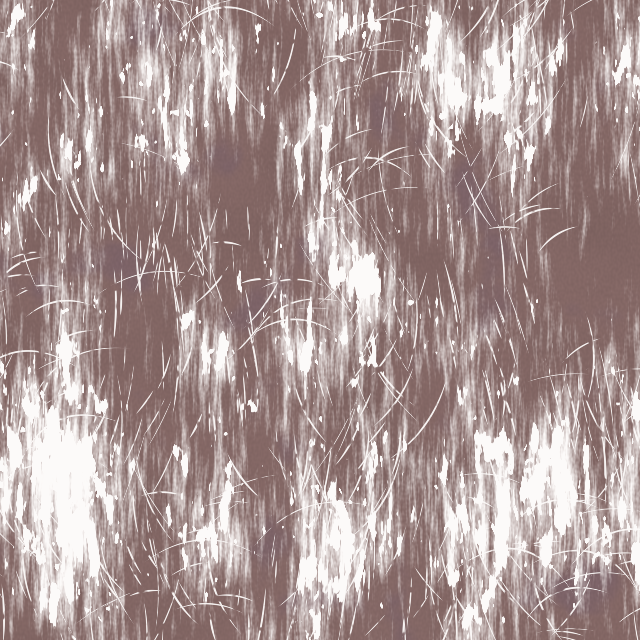
A WebGL 2 fragment shader for this texture:

```glsl
#version 300 es
precision highp float;
// Worn mauve paint with vertical streaks, white chips and clustered curved scratches.

#define PAINT vec3(0.51, 0.40, 0.39)
#define BARE vec3(0.99, 0.98, 0.975)
#define STAIN vec3(0.45, 0.36, 0.39)
#define WEAR_SCALE vec2(7.5, 3.2)
#define STREAK_SCALE vec2(75.0, 6.0)
#define CHIP_SCALE vec2(44.0, 15.0)
#define CHIP_LEVEL 0.62
#define HAZE_RANGE vec2(-0.33, 1.12)
#define SCRATCH_WIDTH 0.0012
#define SCRATCHES_PER_CELL 6

uniform vec2 u_resolution;
out vec4 fragColor;

vec2 hash2(vec2 p) {
  vec3 q = fract(vec3(p.xyx) * vec3(0.1031, 0.1030, 0.0973));
  q += dot(q, q.yzx + 33.33);
  return fract((q.xx + q.yz) * q.zy);
}

float cornerSlope(vec2 cell, vec2 offset) {
  float a = 6.2832 * hash2(cell).x;
  return dot(vec2(cos(a), sin(a)), offset);
}

// Gradient noise, roughly -1 to 1
float noise(vec2 p) {
  vec2 i = floor(p), f = p - i;
  vec2 u = f * f * f * (f * (f * 6.0 - 15.0) + 10.0);
  vec2 e = vec2(1.0, 0.0);
  float low = mix(cornerSlope(i, f), cornerSlope(i + e, f - e), u.x);
  float high = mix(cornerSlope(i + e.yx, f - e.yx), cornerSlope(i + 1.0, f - 1.0), u.x);
  return 1.5 * mix(low, high, u.y);
}

float fbm(vec2 p) {
  float sum = 0.0, gain = 0.85;
  for (int i = 0; i < 4; i++) {
    sum += gain * noise(p);
    p = p * 2.03 + vec2(17.3, 9.1);
    gain *= 0.5;
  }
  return sum;
}

// Tapered arcs scattered over a grid, kept only inside noisy clusters
float scratches(vec2 p, float cells, float angle, float spread, float bend, float seed) {
  float ink = 0.0, edge = 0.6 / u_resolution.y;
  vec2 home = floor(p * cells);
  for (int k = 0; k < 9; k++) {
    vec2 cell = home + vec2(k % 3, k / 3) - 1.0;
    vec2 middle = (cell + 0.5) / cells;
    float cluster = smoothstep(0.0, 0.5, noise(middle * 4.3 + seed));
    float lean = angle + 0.4 * noise(middle * 3.0 - seed);
    for (int i = 0; i < SCRATCHES_PER_CELL; i++) {
      vec2 key = cell + seed + float(i) * vec2(37.0, 71.0);
      vec2 place = hash2(key), shape = hash2(key + 113.0), style = hash2(key + 241.0);
      if (style.x > cluster) continue;
      float a = lean + spread * (shape.x - 0.5);
      vec2 d = p - (cell + place) / cells;
      vec2 local = vec2(dot(d, vec2(cos(a), sin(a))), dot(d, vec2(-sin(a), cos(a))));
      float halfLength = mix(0.2, 0.85, shape.y * shape.y) / cells;
      float along = local.x / halfLength;
      float across = abs(local.y - bend * (0.4 + style.y) * local.x * local.x);
      float width = SCRATCH_WIDTH * (0.4 + style.y) * (1.0 - along * along);
      float line = 1.0 - smoothstep(width - edge, width + edge, across);
      ink = max(ink, line * (1.0 - smoothstep(0.8, 1.0, abs(along))));
    }
  }
  return ink;
}

void main() {
  vec2 p = gl_FragCoord.xy / u_resolution.y;
  vec2 q = p + vec2(0.006, 0.012) * vec2(noise(p * 9.0), noise(p * 11.0 + 40.0));

  // Broad wear, heaviest in a low band
  float band = (p.y - 0.2) / 0.15;
  float wear = fbm(q * WEAR_SCALE + 3.7) + 0.34 * exp(-band * band) - 0.05;

  // Soft vertical streaks
  float streak = fbm(q * STREAK_SCALE + 21.0);
  float fibre = fbm(p * vec2(190.0, 22.0) + 55.0);
  float grit = noise(p * vec2(260.0, 170.0));
  float haze = smoothstep(HAZE_RANGE.x, HAZE_RANGE.y,
                          0.9 * wear + 0.6 * streak + 0.4 * fibre + 0.12 * grit);

  // Crisp chips and small specks
  float flake = fbm(q * CHIP_SCALE + 80.0) + 0.9 * wear + 0.4 * streak;
  float chips = smoothstep(CHIP_LEVEL, CHIP_LEVEL + 0.1, flake);
  float speck = noise(q * vec2(115.0, 48.0) + 9.0) + 0.4 * wear;
  chips = max(chips, smoothstep(0.72, 0.8, speck));

  // Steep scratches leaning both ways, upright nicks, and flat arcs
  float marks = scratches(p, 9.0, 1.2, 0.6, 2.0, 5.0);
  marks = max(marks, scratches(p, 8.0, 1.95, 0.5, -2.0, 31.0));
  marks = max(marks, scratches(p, 12.0, 1.57, 0.2, 0.8, 67.0));
  marks = max(marks, scratches(p, 8.0, 0.15, 0.7, -4.5, 92.0));
  marks *= smoothstep(-0.55, -0.15, noise(p * 70.0)) * 0.95;

  // Mottled paint under the exposed ground
  float mottle = fbm(p * 6.0 + 12.0);
  vec3 paint = mix(PAINT, STAIN, 0.7 * smoothstep(0.25, 0.8, mottle));
  paint *= 1.0 + 0.05 * mottle + 0.035 * grit;
  float bare = 1.0 - (1.0 - haze) * (1.0 - chips) * (1.0 - marks);
  fragColor = vec4(clamp(mix(paint, BARE, bare), 0.0, 1.0), 1.0);
}
```
